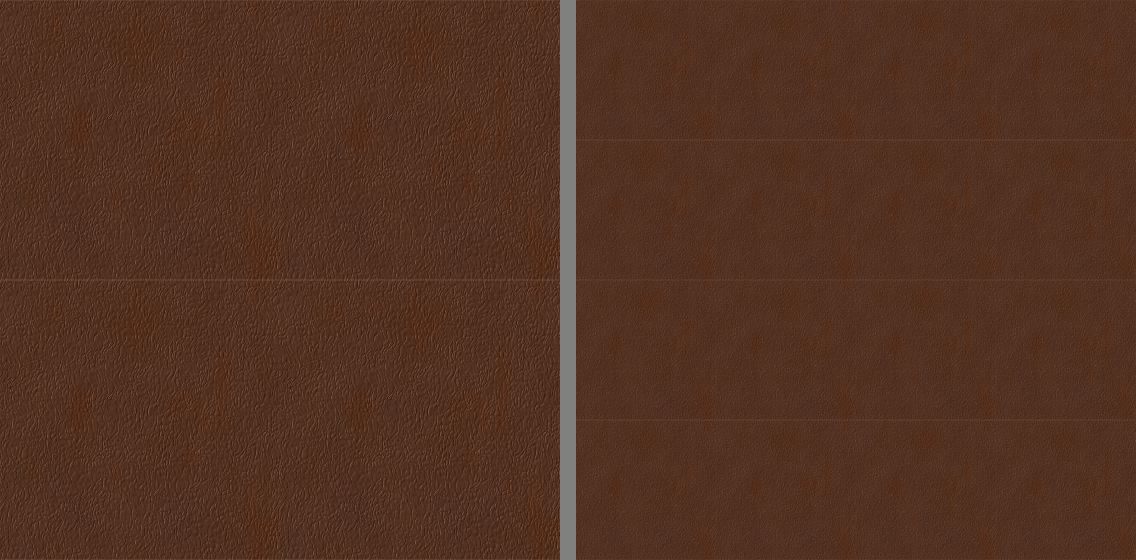
Left: one tile. Right: repeated 2 by 2.
Reproduce this texture procedurally as a three.js fragment shader.

```glsl
// Brown creased leather: two by two identical hides with faint pale joins.
varying vec2 vUv;

const float REPEATS = 2.0;                    // hides across and down
const vec2 CELLS = vec2(80.0, 46.0);          // pebbles per hide
const vec2 WRINKLES = vec2(58.0, 25.0);       // long creases per hide
const vec2 PORES = vec2(118.0, 76.0);         // fine grain per hide
const float WARP = 0.015;                     // bend of the creases
const vec2 LIGHT_STEP = vec2(-0.0021, 0.0013); // toward the light, in hides
const float RELIEF = 0.92;                    // strength of the embossing
const float GLINT = 0.7;                      // extra light on the sharpest ridges
const float BASE_TONE = 0.42;
const float JOIN_WIDTH = 0.0032;              // half width, in hides
const float JOIN_ACROSS = 0.36;
const float JOIN_DOWN = 0.18;
const vec3 DARK_BROWN = vec3(0.238, 0.122, 0.068);
const vec3 LIGHT_BROWN = vec3(0.430, 0.285, 0.215);
const vec3 JOIN_COLOR = vec3(0.53, 0.40, 0.33);
const vec3 RUST_TINT = vec3(1.02, 0.92, 0.74);
const vec3 GREY_TINT = vec3(0.98, 1.02, 1.08);

vec2 hash2(vec2 cell, float seed) {
  vec3 q = fract(cell.xyx * vec3(0.1031, 0.1030, 0.0973) + seed * 0.137);
  q += dot(q, q.yzx + 33.33);
  return fract((q.xx + q.yz) * q.zy);
}

float cornerSlope(vec2 cell, vec2 offset, vec2 period, float seed) {
  float angle = 6.2832 * hash2(mod(cell, period), seed).x;
  return dot(vec2(cos(angle), sin(angle)), offset);
}

// Gradient noise that wraps over the unit square.
float noise(vec2 p, vec2 period, float seed) {
  vec2 cell = floor(p * period);
  vec2 f = fract(p * period);
  vec2 u = f * f * f * (f * (f * 6.0 - 15.0) + 10.0);
  vec2 e = vec2(1.0, 0.0);
  float low = mix(cornerSlope(cell, f, period, seed),
                  cornerSlope(cell + e, f - e, period, seed), u.x);
  float high = mix(cornerSlope(cell + e.yx, f - e.yx, period, seed),
                   cornerSlope(cell + 1.0, f - 1.0, period, seed), u.x);
  return 1.4 * mix(low, high, u.y);
}

// Gap between the two nearest pebbles: zero along the creases.
float pebbleGap(vec2 p, vec2 period) {
  vec2 cell = floor(p * period);
  vec2 f = fract(p * period);
  float nearest = 8.0;
  float second = 8.0;
  for (int y = -1; y <= 1; y++) {
    for (int x = -1; x <= 1; x++) {
      vec2 shift = vec2(float(x), float(y));
      float d = length(shift + hash2(mod(cell + shift, period), 3.0) - f);
      second = min(second, max(nearest, d));
      nearest = min(nearest, d);
    }
  }
  return second - nearest;
}

// Height of the hide surface.
float grainHeight(vec2 p) {
  vec2 bend = vec2(noise(p, vec2(7.0, 11.0), 1.0), noise(p, vec2(7.0, 10.0), 2.0));
  bend += 0.5 * vec2(noise(p, vec2(22.0, 27.0), 4.0), noise(p, vec2(23.0, 26.0), 5.0));
  vec2 q = p + WARP * bend;
  float pebbles = smoothstep(0.0, 0.5, pebbleGap(q, CELLS));
  float wrinkles = smoothstep(0.0, 0.32, abs(noise(q, WRINKLES, 6.0)));
  float wear = smoothstep(-0.5, 0.5, noise(p, vec2(13.0, 9.0), 7.0));
  return mix(0.2, 0.46, wear) * pebbles + mix(0.42, 0.3, wear) * wrinkles
       + 0.32 * noise(q, PORES, 8.0);
}

void main() {
  vec2 p = fract(vUv * REPEATS);

  // Embossed grain lit from the upper left
  float height = grainHeight(p);
  float relief = height - grainHeight(p + LIGHT_STEP);
  float glint = GLINT * max(relief - 0.1, 0.0);
  float mottle = noise(p, vec2(6.0, 4.0), 9.0) + 0.6 * noise(p, vec2(19.0, 11.0), 10.0);
  float tone = BASE_TONE + RELIEF * relief + glint + 0.10 * (height - 0.4) + 0.05 * mottle;
  vec3 color = mix(DARK_BROWN, LIGHT_BROWN, clamp(tone, -0.05, 1.25));

  // Rusty and greyish stains, drawn out downward
  float stain = noise(p, vec2(7.0, 3.0), 11.0) + 0.5 * noise(p, vec2(17.0, 8.0), 12.0);
  color *= mix(vec3(1.0), RUST_TINT, 0.7 * smoothstep(0.05, 0.8, stain));
  color *= mix(vec3(1.0), GREY_TINT, 0.6 * smoothstep(0.0, 0.7, -stain));

  // Thin joins: an even one across, a broken one down
  vec2 edge = min(p, 1.0 - p);
  vec2 join = 1.0 - smoothstep(vec2(0.3 * JOIN_WIDTH), vec2(JOIN_WIDTH), edge);
  float broken = smoothstep(-0.25, 0.4, noise(p, vec2(4.0, 70.0), 13.0));
  float line = max(JOIN_ACROSS * join.y, JOIN_DOWN * join.x * broken);
  color = mix(color, JOIN_COLOR, line);

  gl_FragColor = vec4(color, 1.0);
}
```
